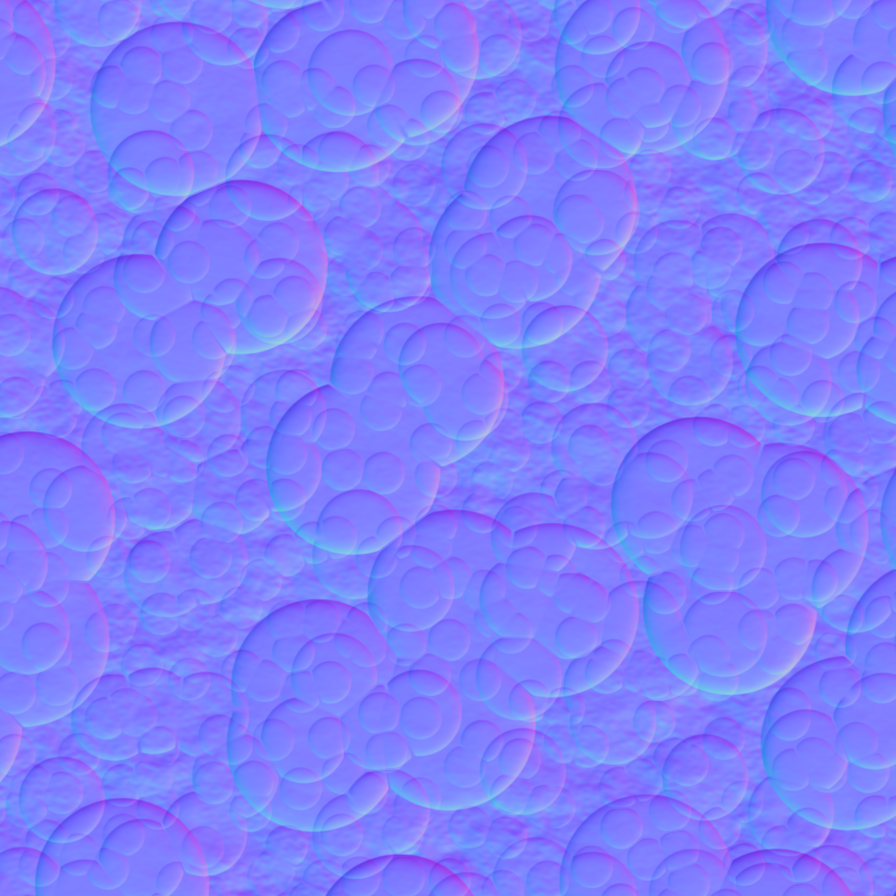
Reproduce this texture map procedurally as a WebGL 1 fragment shader.

```glsl
precision highp float;
// Normal map of merging round blisters in three sizes over a finely rippled ground.

uniform vec2 u_resolution;

const float EDGE_SOFTNESS = 0.0016;
const float CREASE_WIDTH = 0.004;
const float GRAIN_STEP = 0.001;

// Two random values in 0..1 for a lattice cell, without sine.
vec2 hash2(vec2 cell) {
  vec3 q = fract(cell.xyx * vec3(0.1031, 0.1030, 0.0973));
  q += dot(q, q.yzx + 33.33);
  return fract((q.xx + q.yz) * q.zy);
}

float valueNoise(vec2 p) {
  vec2 cell = floor(p);
  vec2 f = fract(p);
  vec2 fade = f * f * (3.0 - 2.0 * f);
  float low = mix(hash2(cell).x, hash2(cell + vec2(1.0, 0.0)).x, fade.x);
  float high = mix(hash2(cell + vec2(0.0, 1.0)).x, hash2(cell + vec2(1.0)).x, fade.x);
  return mix(low, high, fade.y);
}

// Layered grain, turned between octaves so that no lattice shows.
float groundHeight(vec2 p, float frequency, float amplitude) {
  vec2 q = frequency * vec2(0.75 * p.x - 0.2 * p.y, p.y + 0.25 * p.x);
  float height = 0.0;
  for (int octave = 0; octave < 4; octave++) {
    height += amplitude * valueNoise(q + 40.0);
    q = mat2(1.7, 1.1, -1.1, 1.7) * q + vec2(17.3, 9.1);
    amplitude *= 0.48;
  }
  return height;
}

vec2 groundSlope(vec2 p, float frequency, float amplitude) {
  float here = groundHeight(p, frequency, amplitude);
  float right = groundHeight(p + vec2(GRAIN_STEP, 0.0), frequency, amplitude);
  float above = groundHeight(p + vec2(0.0, GRAIN_STEP), frequency, amplitude);
  return vec2(here - right, here - above) / GRAIN_STEP;
}

// Union of equal discs: xy is the outward rim slope, z the coverage.
vec3 blisters(vec2 p, float cells, float radius, float rimWidth, float seed) {
  vec2 q = p * cells;
  vec2 home = floor(q);
  vec2 nearest = vec2(4.0);
  float first = 8.0;
  float second = 8.0;
  float strength = 1.0;
  for (int j = -1; j <= 1; j++) {
    for (int i = -1; i <= 1; i++) {
      vec2 cell = home + vec2(float(i), float(j));
      vec2 offset = q - cell - hash2(cell + seed);
      float dist = length(offset);
      if (dist < first) {
        second = first;
        first = dist;
        nearest = offset;
        strength = mix(0.75, 1.1, hash2(cell + seed + 71.0).y);
      } else {
        second = min(second, dist);
      }
    }
  }
  float depth = radius - first / cells;
  float inside = smoothstep(-EDGE_SOFTNESS, EDGE_SOFTNESS, depth);
  float inward = max(depth, 0.0) / rimWidth;
  float rim = 0.85 * exp(-inward) + 0.15 * exp(-0.3 * inward);
  float crease = smoothstep(0.0, CREASE_WIDTH, (second - first) / cells);
  vec2 outward = nearest / max(first, 0.0001);
  return vec3(outward * rim * inside * crease * strength, inside);
}

// Tangent-space normal as a colour, with the green axis pointing down.
vec3 encodeNormal(vec2 slope) {
  vec3 normal = normalize(vec3(slope.x, -slope.y, 1.0));
  return 0.5 + 0.5 * normal;
}

void main() {
  vec2 p = gl_FragCoord.xy / min(u_resolution.x, u_resolution.y);

  vec3 large = blisters(p, 5.0, 0.097, 0.0062, 13.0);
  vec3 medium = blisters(p, 10.0, 0.048, 0.0043, 137.0);
  vec3 small = blisters(p, 20.0, 0.0235, 0.003, 259.0);

  // The ground grain is smoothed out on top of the blisters.
  float grain = (1.0 - 0.72 * large.z) * (1.0 - 0.35 * medium.z);
  vec2 slope = grain * groundSlope(p, 22.0, 0.0058) * vec2(0.7, 1.0);

  vec2 rims = 0.74 * large.xy + 0.5 * medium.xy + 0.36 * small.xy;
  slope += rims * vec2(0.85, 1.0);
  gl_FragColor = vec4(encodeNormal(slope), 1.0);
}
```
